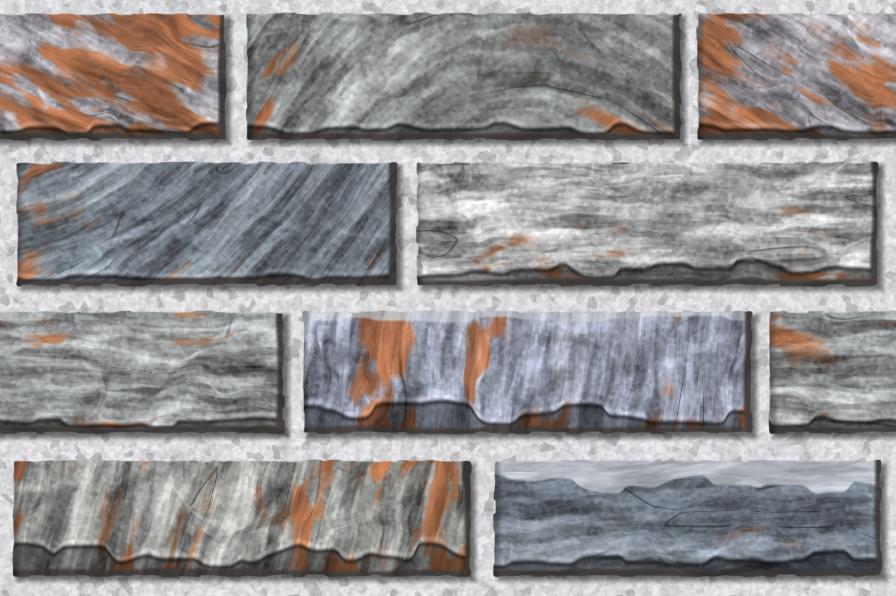
This texture is drawn by a WebGL 2 fragment shader. Its source:

```glsl
#version 300 es
precision highp float;
// Split-slate wall: four courses of two long stones in pale mortar, wrapping
// sideways. Each stone is a box distance with its own tint, grain direction,
// rust and chipped foot; all texture comes from smoothed cellular noise.
uniform vec2 u_resolution;
out vec4 outColor;

const float WIDTH = 1.5;          // wall width when its height is 1
const float COURSES = 4.0;
const float TOP = 0.0235;         // mortar above the stones of a course
const vec4 FOOT = vec4(0.234, 0.2285, 0.2265, 0.216); // stone foot per course
const float HALF_JOINT = 0.018;
const float RIM = 0.013;          // dark side on the right and below
const vec2 SHADOW_SHIFT = vec2(0.007, -0.007);
const vec2 GRAIN_SCALE = vec2(9.0, 52.0);
const vec3 MORTAR = vec3(0.86, 0.86, 0.87);
const vec3 DARK = vec3(0.25, 0.235, 0.23);
const vec3 RUST = vec3(0.66, 0.38, 0.22);
const vec3 PALE = vec3(0.76, 0.77, 0.80);

// Left and right ends of the two stones in each course, top course first.
const vec4 SPAN[4] = vec4[4](
  vec4(0.414, 1.139, 1.168, 1.877), vec4(0.029, 0.664, 0.699, 1.469),
  vec4(0.508, 1.258, 1.289, 1.975), vec4(0.023, 0.787, 0.828, 1.475));
const vec3 TINT[8] = vec3[8](
  vec3(0.54, 0.55, 0.55), vec3(0.56, 0.55, 0.57),
  vec3(0.43, 0.46, 0.49), vec3(0.63, 0.63, 0.63),
  vec3(0.53, 0.55, 0.61), vec3(0.55, 0.56, 0.56),
  vec3(0.51, 0.51, 0.50), vec3(0.40, 0.43, 0.47));
// Grain angle, grain bend, rust amount, place of a rust stain (-1: none).
const vec4 GRAIN[8] = vec4[8](
  vec4(1.05, -0.9, -0.08, -1.0), vec4(-0.55, 0.1, 0.12, 0.03),
  vec4(0.25, 1.0, -0.16, -1.0), vec4(0.0, 0.0, -0.08, -1.0),
  vec4(1.45, 0.0, 0.0, 0.125), vec4(-0.03, 0.0, -0.08, -1.0),
  vec4(1.3, 0.1, 0.0, 0.71), vec4(0.12, -0.1, -0.2, -1.0));
// Height of the chipped foot and of the pale split along the top.
const vec2 CHIP[8] = vec2[8](
  vec2(0.022, 0.0), vec2(0.020, 0.0), vec2(0.014, 0.0), vec2(0.030, 0.0),
  vec2(0.034, 0.012), vec2(0.020, 0.0), vec2(0.040, 0.0), vec2(0.030, 0.042));

vec3 hash3(vec2 p) {
  vec3 q = fract(p.xyx * vec3(0.1031, 0.1030, 0.0973));
  q += dot(q, q.yxz + 33.33);
  return fract((q.xxy + q.yzz) * q.zyx);
}

// Cellular noise: random cell values blended by distance to the cell points.
float cells(vec2 p) {
  vec2 cell = floor(p), f = p - cell, sum = vec2(0.0);
  for (int y = -1; y <= 1; y++)
    for (int x = -1; x <= 1; x++) {
      vec2 n = vec2(x, y);
      vec3 h = hash3(cell + n + 200.0);
      vec2 d = n + h.xy - f;
      sum += exp(-9.0 * dot(d, d)) * vec2(h.z, 1.0);
    }
  return sum.x / sum.y;
}

float layers(vec2 p) {
  float sum = 0.0, weight = 0.5;
  for (int i = 0; i < 3; i++) {
    sum += weight * cells(p);
    p = p * 2.1 + 7.3;
    weight *= 0.6;
  }
  return sum / 0.98;
}

float box(vec2 p, vec2 halfSize) {
  vec2 d = abs(p) - halfSize;
  return length(max(d, 0.0)) + min(max(d.x, d.y), 0.0);
}

// Face of a stone; p is measured from its lower left corner.
vec3 stone(vec2 p, vec2 size, int id) {
  vec4 g = GRAIN[id];
  vec2 seed = vec2(17.0, 9.0) * float(id);
  float wobble = cells(p * 11.0 + seed) - 0.5;
  float c = cos(g.x), s = sin(g.x);
  vec2 q = vec2(c * p.x + s * p.y, c * p.y - s * p.x - g.y * p.x * p.x);
  q.y += 0.016 * wobble;

  // Strata, slanting light over the relief, pale veins and thin cracks.
  float strata = layers(q * GRAIN_SCALE + seed);
  vec2 r = p * vec2(17.0, 24.0) + seed + 3.0 * wobble;
  float relief = cells(r) - cells(r + vec2(-0.25, 0.35));
  float fine = cells(p * 150.0) - 0.5;
  vec3 col = TINT[id] * (0.50 + 0.98 * strata + 0.35 * relief + 0.22 * fine);
  float fold = cells(q * vec2(4.0, 24.0) + seed + 40.0);
  col += 0.12 * smoothstep(0.62, 0.85, fold);
  float crack = 1.0 - smoothstep(0.0, 0.035, abs(fold - 0.32));
  col *= 1.0 - 0.35 * crack * smoothstep(-0.1, 0.25, wobble);

  // Rust follows the grain and gathers at the foot and around the stain.
  float stain = g.w < 0.0 ? 0.0 : exp(-pow((p.x - g.w + 0.03 * wobble) / 0.036, 2.0));
  float rust = layers(q * vec2(7.0, 19.0) + seed + 80.0) + g.z
             + 0.15 * exp(-35.0 * p.y) + 0.27 * stain;
  col = mix(col, RUST * (0.55 + 0.85 * strata), 0.8 * smoothstep(0.60, 0.80, rust));

  // Pale split along the top, then the broken foot below a ragged ledge.
  float ragged = cells(vec2(p.x * 15.0, 3.0) + seed) + 0.3 * wobble;
  float split = size.y - p.y - CHIP[id].y * (0.5 + ragged);
  float cap = step(0.001, CHIP[id].y) * (1.0 - smoothstep(-0.003, 0.003, split));
  col = mix(col, PALE * (0.70 + 0.55 * strata), 0.85 * cap);
  float ledge = p.y - CHIP[id].x * (0.45 + 1.1 * ragged);
  col += 0.09 * exp(-pow((ledge - 0.006) / 0.004, 2.0));
  col *= mix(0.62, 1.0, smoothstep(-0.004, 0.003, ledge));
  col *= 1.0 - 0.40 * exp(-pow((ledge + 0.003) / 0.004, 2.0));

  // Dark rim to the right and below, softer on the left.
  float side = min(size.x - p.x, p.y * 1.1) + 0.006 * wobble;
  col = mix(DARK * (0.75 + 0.5 * strata), col, smoothstep(RIM * 0.5, RIM * 1.15, side));
  return col * mix(0.68, 1.0, smoothstep(0.0, 0.014, p.x + 0.008 * wobble));
}

void main() {
  vec2 p = gl_FragCoord.xy / u_resolution * vec2(WIDTH, 1.0);
  float edge = 1.0 / u_resolution.y;

  // Find the course and the nearest stone in it.
  int course = int(clamp(floor((1.0 - p.y) * COURSES), 0.0, COURSES - 1.0));
  float drop = 1.0 - p.y - float(course) / COURSES;
  vec4 span = SPAN[course];
  float x = p.x < span.x - HALF_JOINT ? p.x + WIDTH : p.x;
  bool second = x > 0.5 * (span.y + span.z);
  vec2 ends = second ? span.zw : span.xy;
  vec2 size = vec2(ends.y - ends.x, FOOT[course] - TOP);
  vec2 local = vec2(x - ends.x, FOOT[course] - drop);
  vec2 centered = local - 0.5 * size;

  // Grainy mortar with the shadow of the stone.
  float speck = cells(p * 95.0);
  vec3 col = MORTAR * (0.89 + 0.12 * speck + 0.10 * cells(p * 190.0));
  col *= 1.0 - 0.16 * smoothstep(0.72, 0.92, cells(p * 70.0 + 31.0));
  float shade = box(centered - SHADOW_SHIFT, 0.5 * size);
  col *= mix(0.50, 1.0, smoothstep(-0.006, 0.010, shade));

  float ragged = 0.005 * (cells(p * 45.0) - 0.5);
  float d = box(centered, 0.5 * size - 0.003) - 0.003 + ragged;
  vec3 face = stone(local, size, course * 2 + int(second));
  col = mix(face, col, smoothstep(-edge, edge, d));
  outColor = vec4(clamp(col, 0.0, 1.0), 1.0);
}
```
